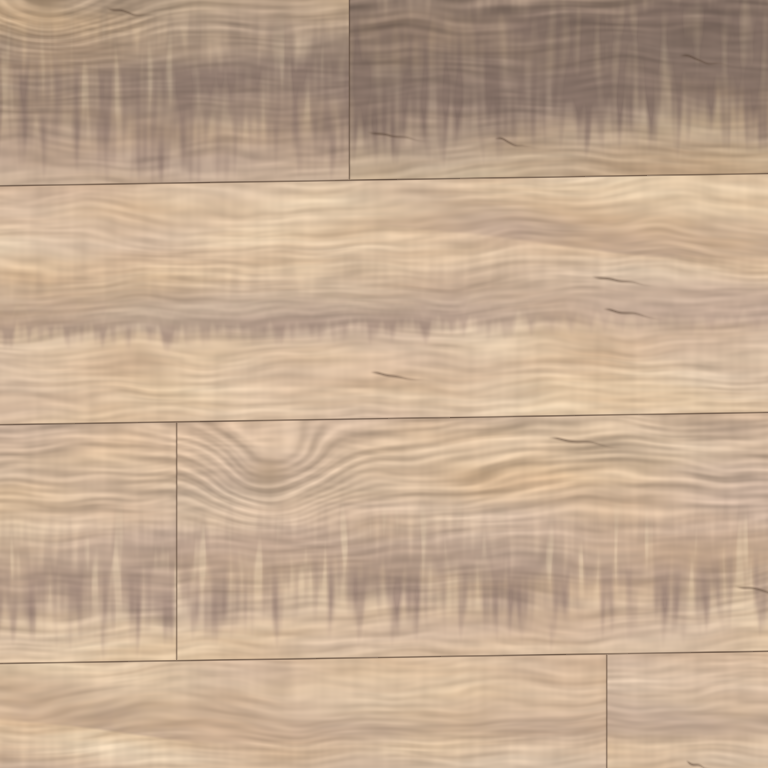
Write a three.js fragment shader that draws this texture.

```glsl
// Weathered wide-plank oak floor: staggered boards, grey bands, saw marks and cracks.
varying vec2 vUv;

const float ROW_HEIGHT = 0.311;
const float PLANK_LENGTH = 1.345;
const vec3 CREAM = vec3(0.91, 0.82, 0.70);
const vec3 TAN = vec3(0.84, 0.71, 0.57);
const vec3 MAUVE = vec3(0.78, 0.68, 0.62);
const vec3 GREY = vec3(0.57, 0.48, 0.44);
const vec3 SEAM = vec3(0.33, 0.26, 0.21);

float hash(vec2 p) {
  vec3 q = fract(vec3(p.xyx) * 0.1031);
  q += dot(q, q.yzx + 33.33);
  return fract((q.x + q.y) * q.z);
}

float corner(vec2 cell, vec2 offset) {
  float a = 6.2832 * hash(cell);
  return dot(vec2(cos(a), sin(a)), offset);
}

// Gradient noise, roughly -0.7 to 0.7
float noise(vec2 p) {
  vec2 i = floor(p), f = fract(p), e = vec2(1.0, 0.0);
  vec2 w = f * f * f * (f * (f * 6.0 - 15.0) + 10.0);
  return mix(mix(corner(i, f), corner(i + e, f - e), w.x),
             mix(corner(i + e.yx, f - e.yx), corner(i + 1.0, f - 1.0), w.x), w.y);
}

float fbm(vec2 p) {
  float sum = 0.0, amp = 1.0;
  for (int i = 0; i < 3; i++) {
    sum += amp * noise(p);
    p = p * 2.03 + 17.3;
    amp *= 0.5;
  }
  return sum;
}

float band(float v, float centre, float halfWidth, float soft) {
  return 1.0 - smoothstep(halfWidth - soft, halfWidth + soft, abs(v - centre));
}

// Short tapered splits scattered along one plank
float cracks(vec2 p, vec2 id) {
  float dark = 0.0;
  for (int i = 0; i < 4; i++) {
    vec2 key = id + vec2(13.0, 7.0) * float(i + 1);
    float size = mix(0.04, 0.11, hash(key + 5.0));
    float t = (p.x - hash(key) * PLANK_LENGTH) / size;
    float path = mix(0.08, 0.92, hash(key + 9.0)) - 0.05 * t + 0.02 * noise(vec2(t * 3.0, key.x));
    float taper = smoothstep(0.0, 0.15, t) * (1.0 - smoothstep(0.2, 1.0, t));
    dark = max(dark, taper * band(p.y, path, 0.004, 0.008));
  }
  return dark;
}

void main() {
  // Plank layout, with the rows tilted slightly
  float x = vUv.x;
  float level = (vUv.y - 0.136 - 0.016 * x) / ROW_HEIGHT;
  float row = floor(level), v = fract(level);
  float run = (x - 0.23 + 0.56 * row) / PLANK_LENGTH;
  float plank = floor(run), u = fract(run);
  vec2 id = vec2(row, plank) + 20.0;
  float seed = 40.0 * hash(id);
  float odd = mod(row, 2.0);
  float q = x + row * mix(0.145, -0.3, odd);
  float wear = 0.5 * clamp(row + plank - 1.0, 0.0, 2.0);

  // Vertical saw marks and stretched grain
  float saw = noise(vec2(x * 48.0, v * 2.0 + seed)) + 0.6 * noise(vec2(x * 115.0, v * 4.0 + seed));
  float drift = noise(vec2(x * 1.8, seed));
  float cloud = fbm(vec2(q * 3.0 + seed, v * 3.5));
  float bend = 1.6 * fbm(vec2(q * 3.5 + seed, v * 2.0));
  vec2 knotOffset = vec2(q - 0.35, v - 0.79) / vec2(0.028, 0.075);
  float knotDist = dot(knotOffset, knotOffset);
  float knot = (1.0 - odd) * exp(-knotDist);
  float rings = v * 19.0 + bend + 5.0 * (1.0 - odd) * exp(-0.1 * knotDist);
  float figure = noise(vec2(q * 7.0 + seed, rings * 1.7));
  float fine = noise(vec2(x * 22.0 + seed, v * 46.0 + bend * 2.0));

  // Even rows: a saw-scarred grey band below coarse wavy grain
  float centre = 0.36 + 0.12 * wear + 0.10 * drift;
  float scar = band(v + 0.16 * saw, centre, 0.15 + 0.13 * wear, 0.13);
  float evenGrey = scar * (0.58 + 0.25 * wear + 0.65 * saw + 0.4 * cloud);
  float coarse = (1.0 - odd) * smoothstep(0.5, 0.72, v);
  evenGrey += coarse * (0.16 + 0.35 * cloud);

  // Odd rows: a soft central band and a flame with one crisp edge
  float soft = band(v + 0.06 * saw, 0.49 + 0.05 * drift, 0.10, 0.10);
  float core = band(v + 0.06 * saw, 0.41 + 0.03 * drift, 0.035, 0.04);
  float fade = mix(1.0, 0.5, smoothstep(0.25, 0.5, q));
  float edge = 0.60 + 0.20 * (1.0 - smoothstep(0.15, 0.75, q)) + 0.015 * cloud;
  float rise = v - edge;
  float blur = mix(0.018, 0.12, smoothstep(0.5, 0.75, q));
  float flame = smoothstep(0.0, blur, rise) * (1.0 - smoothstep(0.03, 0.27, rise));
  flame *= smoothstep(0.08, 0.38, q);
  float oddGrey = fade * (0.42 * soft + 0.36 * core) * (1.0 + 0.5 * saw);
  oddGrey += flame * (0.50 + 0.5 * cloud + 0.15 * saw);
  float glow = odd * band(rise, -0.06, 0.03, 0.07);

  // Wood colour, then greying and figure
  vec3 color = mix(TAN, CREAM, clamp(0.48 + 0.75 * cloud + 0.4 * glow + 0.3 * figure, 0.0, 1.0));
  color = mix(color, MAUVE, clamp(0.25 + 0.8 * fbm(vec2(q * 2.0 + 9.0, v * 2.5 + seed)), 0.0, 0.7));
  float grey = clamp(mix(evenGrey, oddGrey, odd), 0.0, 1.0);
  color = mix(color, GREY, grey * 0.85);
  color = mix(color, CREAM, 0.45 * (1.0 - odd) * scar * smoothstep(0.15, 0.55, -saw) * (1.0 - wear));
  color *= 1.0 + (0.10 + 0.16 * coarse) * figure + 0.09 * fine + 0.035 * saw;
  color = mix(color, TAN * 0.80, 0.55 * knot);
  color *= 1.0 - 0.11 * wear - 0.08 * smoothstep(0.72, 1.0, vUv.y);

  // Splits and the joints between boards
  color = mix(color, SEAM, 0.6 * cracks(vec2(u * PLANK_LENGTH, v), id));
  float rowGap = min(v, 1.0 - v) * ROW_HEIGHT;
  float endGap = min(u, 1.0 - u) * PLANK_LENGTH;
  float rowSeam = band(rowGap, 0.0, 0.0010, 0.0010) * (0.65 + 0.4 * noise(vec2(x * 9.0, row)));
  float endSeam = band(endGap, 0.0, 0.0010, 0.0010) * 0.55;
  color = mix(color, SEAM, max(rowSeam, endSeam));
  gl_FragColor = vec4(color, 1.0);
}
```
